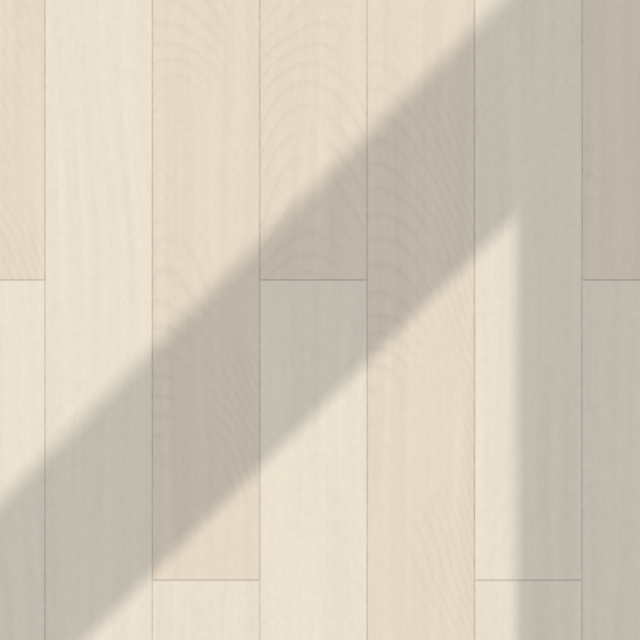
Reproduce this texture procedurally as a WebGL 2 fragment shader.

```glsl
#version 300 es
precision highp float;
// Pale wooden floorboards crossed by soft, slanted window shadows.

uniform vec2 u_resolution;
out vec4 fragColor;

// Board layout, in canvas units
const float BOARD_WIDTH = 0.1678;
const float FIRST_SEAM = 0.0703;
const float HIGH_JOINT = 0.5625;
const float LOW_JOINT = 0.0935;
const float SEAM_WIDTH = 0.0027;
const float SEAM_DEPTH = 0.13;

// Colours
const vec3 PALE_WOOD = vec3(0.925, 0.883, 0.813);
const vec3 TAN_WOOD = vec3(0.908, 0.853, 0.780);
const vec3 SHADE_TINT = vec3(0.822, 0.836, 0.848);

// Shadow edges: slanted lines are y = slope * x + offset
const float UPPER_SLOPE = 1.0;
const float UPPER_OFFSET = 0.216;
const float LOWER_SLOPE = 0.985;
const float LOWER_OFFSET = -0.131;
const float SIDE_EDGE = 0.806;
const float UPPER_BLUR = 0.034;
const float LOWER_BLUR = 0.026;
const float SIDE_BLUR = 0.017;

// Grain
const float STREAK_STRENGTH = 0.022;
const float ARCH_STRENGTH = 0.020;
const float ARCH_BEND = 11.0;
const float ARCH_COUNT = 27.0;
const float MOTTLE_STRENGTH = 0.014;

float hash(vec2 p) {
    vec3 q = fract(vec3(p.xyx) * 0.1031);
    q += dot(q, q.yzx + 33.33);
    return fract((q.x + q.y) * q.z);
}

float noise(vec2 p) {
    vec2 cell = floor(p), f = fract(p);
    f = f * f * (3.0 - 2.0 * f);
    return mix(mix(hash(cell), hash(cell + vec2(1, 0)), f.x),
               mix(hash(cell + vec2(0, 1)), hash(cell + vec2(1, 1)), f.x), f.y);
}

float fbm(vec2 p) {
    float sum = 0.0, weight = 0.5;
    for (int i = 0; i < 3; i++) {
        sum += weight * noise(p);
        p = p * 2.03 + 17.0;
        weight *= 0.5;
    }
    return sum / 0.875;
}

// Joint height repeats every three columns; the middle one has none in view
float jointHeight(float column) {
    float phase = mod(column, 3.0);
    return phase < 0.5 ? HIGH_JOINT : (phase > 1.5 ? LOW_JOINT : -1.0);
}

// Straight fibres plus arched growth rings, as a brightness offset
float grain(vec2 uv, float across, float column, float upper, float tan_) {
    vec2 seed = vec2(column * 13.7, upper * 29.3);
    float bend = 0.03 * (noise(uv * vec2(7.0, 3.0) + seed) - 0.5);
    float fibres = fbm(vec2((uv.x + bend) * 75.0, uv.y * 2.5) + seed) - 0.5;
    float centre = mod(column, 2.0) < 0.5 ? 0.08 : 0.52;
    float dx = (across - centre) * BOARD_WIDTH;
    float rise = uv.y + ARCH_BEND * dx * dx + 2.0 * bend;
    float ring = fract(rise * ARCH_COUNT + 1.5 * noise(uv * 9.0 + seed));
    float arch = smoothstep(0.45, 0.85, ring) * (1.0 - smoothstep(0.85, 1.0, ring));
    arch *= smoothstep(0.3, 0.65, noise(uv * vec2(12.0, 5.0) + seed + 5.0));
    float mottle = fbm(uv * vec2(190.0, 110.0)) - 0.5;
    return 2.0 * STREAK_STRENGTH * fibres - ARCH_STRENGTH * arch * mix(0.25, 1.0, tan_)
         + 2.0 * MOTTLE_STRENGTH * mottle;
}

// 1 in sunlight, 0 in shadow
float sunlight(vec2 uv) {
    float above = uv.y - UPPER_SLOPE * uv.x - UPPER_OFFSET;
    float below = LOWER_SLOPE * uv.x + LOWER_OFFSET - uv.y;
    float slanted = max(smoothstep(-UPPER_BLUR, UPPER_BLUR, above),
                        smoothstep(-LOWER_BLUR, LOWER_BLUR, below));
    return slanted * (1.0 - smoothstep(SIDE_EDGE - SIDE_BLUR, SIDE_EDGE + SIDE_BLUR, uv.x));
}

void main() {
    vec2 uv = gl_FragCoord.xy / u_resolution;

    // Board under this point
    float along = (uv.x - FIRST_SEAM) / BOARD_WIDTH + 1.0;
    float column = floor(along), across = fract(along);
    float joint = jointHeight(column);
    float upper = step(joint, uv.y);
    float tan_ = upper * step(0.5, abs(mod(column, 4.0) - 1.0));
    vec3 color = mix(PALE_WOOD, TAN_WOOD, tan_);
    color *= 1.0 + grain(uv, across, column, upper, tan_);

    // Stippled long seams and thin end joints
    float seamDist = min(across, 1.0 - across) * BOARD_WIDTH;
    float stipple = 0.6 + 0.4 * noise(vec2(floor(along + 0.5) * 7.0, uv.y * 150.0));
    float seam = (1.0 - smoothstep(0.0, SEAM_WIDTH, seamDist)) * stipple;
    float end = 1.0 - smoothstep(0.0, SEAM_WIDTH, abs(uv.y - joint));
    color *= 1.0 - SEAM_DEPTH * max(seam, end);

    // Light
    color *= mix(SHADE_TINT, vec3(1.0), sunlight(uv));
    fragColor = vec4(color, 1.0);
}
```
